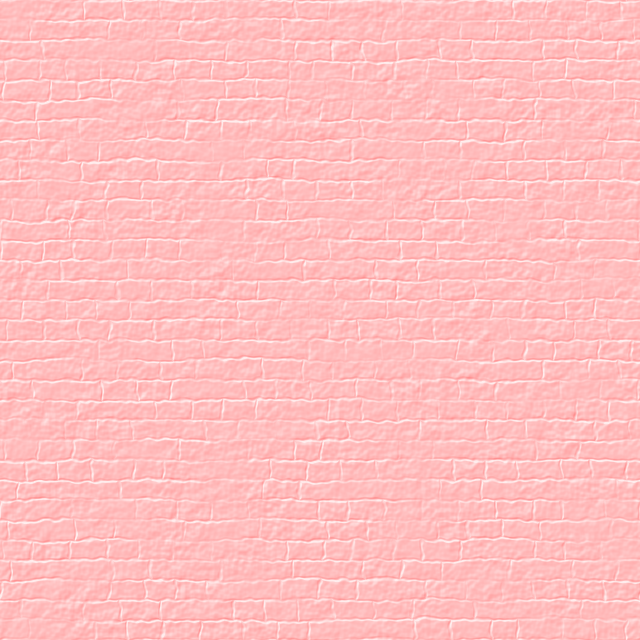
Reproduce this texture procedurally as a WebGL 1 fragment shader.

```glsl
precision highp float;

uniform vec2 u_resolution;

const vec2 BRICK_GRID = vec2(18.0, 32.0);  // half-bricks across, courses down
const vec2 LIGHT_DIR = vec2(-0.55, 0.84);
const float RELIEF_STEP = 0.0013;
const float JOINT_HALF_WIDTH = 0.0036;

float hash(vec2 cell) {
  return fract(sin(dot(cell, vec2(127.1, 311.7))) * 43758.5);
}

vec2 gradientAt(vec2 cell, vec2 period) {
  float angle = 6.2832 * hash(mod(cell, period) + 0.5);
  return vec2(cos(angle), sin(angle));
}

// Gradient noise over the unit canvas, tiling at its edges
float noise(vec2 uv, vec2 period) {
  vec2 p = uv * period;
  vec2 i = floor(p);
  vec2 f = p - i;
  vec2 u = f * f * f * (f * (f * 6.0 - 15.0) + 10.0);
  vec2 e = vec2(1.0, 0.0);
  float a = dot(gradientAt(i, period), f);
  float b = dot(gradientAt(i + e.xy, period), f - e.xy);
  float c = dot(gradientAt(i + e.yx, period), f - e.yx);
  float d = dot(gradientAt(i + e.xx, period), f - e.xx);
  return mix(mix(a, b, u.x), mix(c, d, u.x), u.y);
}

// Uneven hand-laid courses and chipped edges
vec2 warp(vec2 uv) {
  vec2 sway = vec2(noise(uv, vec2(23.0)), noise(uv, vec2(11.0, 17.0)));
  vec2 chips = vec2(noise(uv, vec2(71.0)), noise(uv, vec2(67.0)));
  return uv + 0.006 * sway + 0.004 * chips;
}

// Distance to the nearest joint; missing uprights turn headers into stretchers
float jointDistance(vec2 uv, vec2 grid) {
  vec2 q = uv * grid;
  float row = mod(floor(q.y), grid.y);
  q.x += 0.5 * mod(row, 2.0) + 0.35 * hash(vec2(row, 5.0));
  float column = floor(q.x + 0.5);
  vec2 id = vec2(mod(column, grid.x), row);
  float jitter = 0.3 * (hash(id + 19.0) - 0.5);
  float upright = abs(q.x - column - jitter) / grid.x;
  upright += step(hash(id + 43.0), 0.3);
  float bed = (0.5 - abs(fract(q.y) - 0.5)) / grid.y;
  return min(upright, bed);
}

// Joint depth, partly filled by thick paint
float groove(vec2 uv) {
  float d = jointDistance(warp(uv), BRICK_GRID);
  float wear = smoothstep(-0.4, 0.25, noise(uv, vec2(7.0, 17.0)));
  return (1.0 - smoothstep(0.0, JOINT_HALF_WIDTH, d)) * mix(0.25, 1.0, wear);
}

// Plaster grain, rougher in patches
float grain(vec2 uv) {
  float sum = 0.0;
  float amplitude = 0.9;
  float period = 37.0;
  for (int octave = 0; octave < 3; octave++) {
    sum += amplitude * noise(uv, vec2(period));
    amplitude *= 0.75;
    period = period * 2.0 - 5.0;
  }
  return sum * (1.0 + 0.9 * noise(uv, vec2(13.0, 19.0)));
}

float height(vec2 uv) {
  return grain(uv) - 0.85 * groove(uv);
}

// Slope facing the light; shadows are softer than highlights
float emboss(vec2 uv, vec2 lightDir, float stepSize) {
  vec2 offset = lightDir * stepSize;
  float slope = height(uv - offset) - height(uv + offset);
  return slope * (slope < 0.0 ? 0.75 : 1.0);
}

vec3 paint(float shade) {
  return vec3(1.0, vec2(clamp(shade, 0.56, 0.93)));
}

void main() {
  vec2 uv = gl_FragCoord.xy / u_resolution;
  float relief = emboss(uv, LIGHT_DIR, RELIEF_STEP);
  float shade = 0.738 + 0.24 * relief + 0.05 * groove(uv);
  gl_FragColor = vec4(paint(shade), 1.0);
}
```
